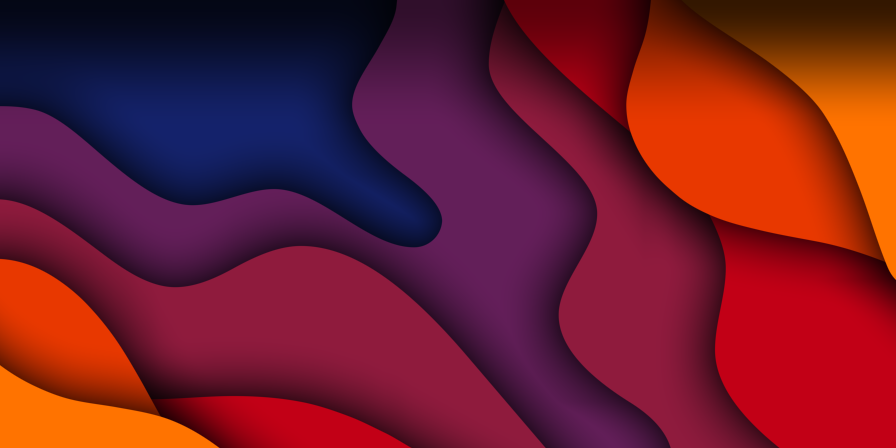
Give the GLSL for this background, as a WebGL 2 fragment shader.

```glsl
#version 300 es
precision highp float;
// Stacked wavy paper layers, from deep blue through crimson to amber, with soft shadows.

uniform vec2 u_resolution;
out vec4 outColor;

const vec3 BLUE    = vec3(0.08, 0.135, 0.42);
const vec3 PURPLE  = vec3(0.39, 0.12, 0.35);
const vec3 CRIMSON = vec3(0.56, 0.105, 0.24);
const vec3 RED     = vec3(0.76, 0.00, 0.085);
const vec3 ORANGE  = vec3(0.91, 0.22, 0.00);
const vec3 AMBER   = vec3(1.00, 0.45, 0.00);

const float SHADOW_WIDTH    = 0.14;
const float SHADOW_STRENGTH = 0.60;
const float TOP_SHADE_DEPTH = 0.29;
const float TOP_LIGHT_OUTER = 0.20;
const float TOP_LIGHT_INNER = 0.48;
const float TIP_RADIUS      = 0.0625;

// Spline knots: position along the axis, value, slope.
// FLOOR and LEFT curves run along x, SIDE and RIGHT curves run along y.
const vec3 BLUE_FLOOR[6] = vec3[6](
  vec3(0.0, 0.763, 0.0), vec3(0.078, 0.755, -0.25), vec3(0.234, 0.648, -0.85),
  vec3(0.43, 0.542, 0.0), vec3(0.612, 0.578, 0.0), vec3(0.924, 0.448, 0.0));
const vec3 BLUE_SIDE[6] = vec3[6](
  vec3(0.505, 0.987, 0.0), vec3(0.609, 0.904, -1.35), vec3(0.714, 0.802, -0.5),
  vec3(0.766, 0.786, 0.0), vec3(0.896, 0.846, 0.55), vec3(0.987, 0.885, 0.1));
const vec3 CRIMSON_LEFT[6] = vec3[6](
  vec3(0.0, 0.555, -0.05), vec3(0.234, 0.43, -0.75), vec3(0.391, 0.359, 0.0),
  vec3(0.521, 0.401, 0.55), vec3(0.672, 0.451, 0.0), vec3(1.042, 0.206, -1.17));
const vec3 CRIMSON_RIGHT[6] = vec3[6](
  vec3(0.0, 1.497, -0.3), vec3(0.102, 1.406, -1.6), vec3(0.297, 1.247, 0.0),
  vec3(0.523, 1.333, 0.0), vec3(0.857, 1.091, 0.0), vec3(1.0, 1.128, 0.4));
const vec3 RED_LEFT[6] = vec3[6](
  vec3(0.352, 0.109, 0.02), vec3(0.521, 0.116, 0.0), vec3(0.677, 0.102, -0.2),
  vec3(0.781, 0.07, -0.38), vec3(0.859, 0.034, -0.48), vec3(0.919, 0.0, -0.55));
const vec3 RED_RIGHT[6] = vec3[6](
  vec3(0.0, 1.74, -1.25), vec3(0.219, 1.596, 0.0), vec3(0.401, 1.62, 0.0),
  vec3(0.521, 1.583, -0.5), vec3(0.706, 1.406, -1.2), vec3(1.0, 1.125, -0.45));
const vec3 ORANGE_LEFT[6] = vec3[6](
  vec3(0.0, 0.422, -0.05), vec3(0.13, 0.375, -0.68), vec3(0.195, 0.32, -1.05),
  vec3(0.26, 0.24, -1.45), vec3(0.3125, 0.154, -1.75), vec3(0.359, 0.07, -1.75));
const vec3 ORANGE_SIDE[6] = vec3[6](
  vec3(0.643, 1.4375, -0.65), vec3(0.701, 1.409, -0.35), vec3(0.766, 1.398, 0.0),
  vec3(0.844, 1.414, 0.28), vec3(0.922, 1.44, 0.27), vec3(1.0, 1.453, 0.1));
const vec3 ORANGE_FLOOR[6] = vec3[6](
  vec3(1.4375, 0.643, -1.54), vec3(1.51, 0.565, -0.85), vec3(1.583, 0.521, -0.45),
  vec3(1.693, 0.487, -0.24), vec3(1.823, 0.461, -0.19), vec3(1.979, 0.414, -0.4));
const vec3 AMBER_LEFT[6] = vec3[6](
  vec3(0.0, 0.185, -0.75), vec3(0.078, 0.138, -0.47), vec3(0.156, 0.109, -0.25),
  vec3(0.26, 0.091, -0.18), vec3(0.359, 0.07, -0.3), vec3(0.49, 0.0, -0.75));
const vec3 AMBER_RIGHT[6] = vec3[6](
  vec3(0.375, 2.0, -1.0), vec3(0.414, 1.977, -0.4), vec3(0.583, 1.917, -0.39),
  vec3(0.745, 1.839, -0.65), vec3(0.859, 1.719, -1.35), vec3(1.0, 1.521, -1.0));

// Cubic Hermite spline with straight ends.
float spline(float t, vec3 knots[6]) {
  float value = knots[0].y + knots[0].z * min(t - knots[0].x, 0.0);
  for (int i = 0; i < 5; i++) {
    vec3 a = knots[i], b = knots[i + 1];
    float span = b.x - a.x;
    float s = clamp((t - a.x) / span, 0.0, 1.0);
    value += s * s * (3.0 - 2.0 * s) * (b.y - a.y);
    value += span * s * (1.0 - s) * ((1.0 - s) * a.z - s * b.z);
  }
  return value + knots[5].z * max(t - knots[5].x, 0.0);
}

// Approximate signed distance to the spline, positive above it.
float above(vec2 p, vec3 knots[6]) {
  const float STEP = 0.004;
  float slope = (spline(p.x + STEP, knots) - spline(p.x - STEP, knots)) / (2.0 * STEP);
  return (p.y - spline(p.x, knots)) / sqrt(1.0 + slope * slope);
}

// Intersection of two shapes with a rounded corner.
float roundIntersect(float a, float b, float radius) {
  vec2 corner = max(vec2(a, b) + radius, 0.0);
  return min(-radius, max(a, b)) + length(corner);
}

// Shades what lies beneath a layer, then paints the layer over it.
vec3 stackLayer(vec3 below, vec3 color, float dist, float pixel) {
  float nearness = clamp(1.0 - dist / SHADOW_WIDTH, 0.0, 1.0);
  below *= 1.0 - SHADOW_STRENGTH * nearness * nearness;
  return mix(color, below, smoothstep(-0.75 * pixel, 0.75 * pixel, dist));
}

void main() {
  vec2 p = gl_FragCoord.xy / u_resolution * vec2(2.0, 1.0);
  float pixel = 1.0 / u_resolution.y;

  // Signed distances, negative inside each layer
  float blue = roundIntersect(-above(p, BLUE_FLOOR), above(p.yx, BLUE_SIDE), TIP_RADIUS);
  float crimson = min(above(p, CRIMSON_LEFT), -above(p.yx, CRIMSON_RIGHT));
  float red = min(above(p, RED_LEFT), -above(p.yx, RED_RIGHT));
  float orangeRight = max(-above(p.yx, ORANGE_SIDE), -above(p, ORANGE_FLOOR));
  float orange = min(above(p, ORANGE_LEFT), orangeRight);
  float amber = min(above(p, AMBER_LEFT), -above(p.yx, AMBER_RIGHT));

  // Darkness from the top edge, deeper on the outermost layers
  float depth = smoothstep(0.0, TOP_SHADE_DEPTH, 1.0 - p.y);
  float outer = mix(TOP_LIGHT_OUTER, 1.0, depth);
  float inner = mix(TOP_LIGHT_INNER, 1.0, depth);

  // Layers from the deepest to the nearest
  vec3 color = stackLayer(BLUE * outer, PURPLE * inner, -blue, pixel);
  color = stackLayer(color, CRIMSON * inner, crimson, pixel);
  color = stackLayer(color, RED * inner, red, pixel);
  color = stackLayer(color, ORANGE * inner, orange, pixel);
  color = stackLayer(color, AMBER * outer, amber, pixel);
  outColor = vec4(color, 1.0);
}
```
